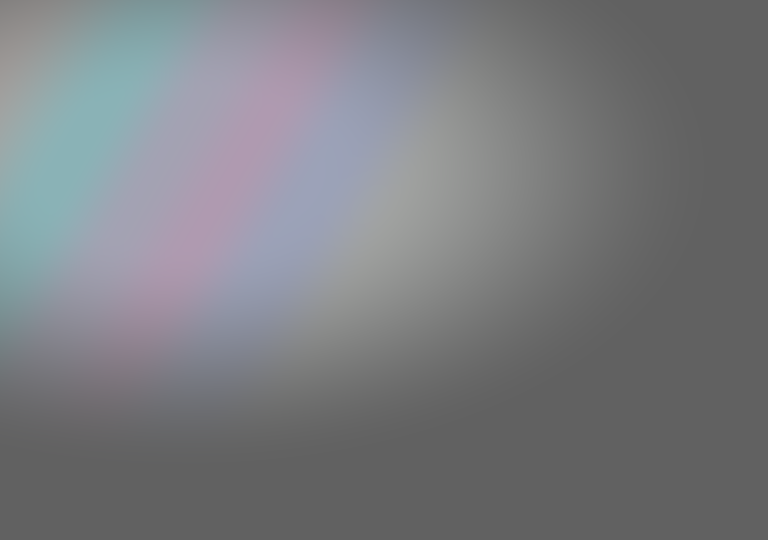
Reproduce this background procedurally as a Shadertoy shader.

```glsl
// A soft pearl sheen on dark grey: diagonal pastel bands run from warm grey
// through teal, pink and blue to silver, blended between evenly eased stops.
// A wide elliptical glow reveals the bands and fades out into the backdrop.

const vec3 BACKDROP = vec3(0.380, 0.380, 0.380);
const vec3 WARM     = vec3(0.680, 0.660, 0.650);
const vec3 TEAL     = vec3(0.540, 0.700, 0.715);
const vec3 LAVENDER = vec3(0.640, 0.635, 0.700);
const vec3 PINK     = vec3(0.685, 0.605, 0.690);
const vec3 BLUE     = vec3(0.610, 0.635, 0.720);
const vec3 SILVER   = vec3(0.660, 0.668, 0.660);

// Blend into the next band colour between two positions along the sweep
vec3 addBand(vec3 color, vec3 nextColor, float start, float end, float t) {
    return mix(color, nextColor, smoothstep(start, end, t));
}

// Pastel bands along one axis, in units of the canvas height
vec3 pearlBands(float t) {
    vec3 color = WARM;
    color = addBand(color, TEAL,     0.05, 0.25, t);
    color = addBand(color, LAVENDER, 0.27, 0.41, t);
    color = addBand(color, PINK,     0.41, 0.53, t);
    color = addBand(color, BLUE,     0.54, 0.67, t);
    color = addBand(color, SILVER,   0.70, 0.84, t);
    return color;
}

// Elliptical glow: one inside the inner radius, zero past the outer radius
float ellipseGlow(vec2 p, vec2 center, vec2 radii, float inner, float outer) {
    float r = length((p - center) / radii);
    return 1.0 - smoothstep(inner, outer, r);
}

void mainImage(out vec4 fragColor, in vec2 fragCoord) {
    vec2 p = fragCoord / iResolution.y;

    // Distance from the top left corner along the slanted band axis
    vec2 bandAxis = vec2(cos(radians(30.0)), -sin(radians(30.0)));
    float t = dot(p - vec2(0.0, 1.0), bandAxis);

    float glow = ellipseGlow(p, vec2(0.343, 0.685), vec2(0.77, 0.435), 0.32, 1.30);
    fragColor = vec4(mix(BACKDROP, pearlBands(t), glow), 1.0);
}
```
